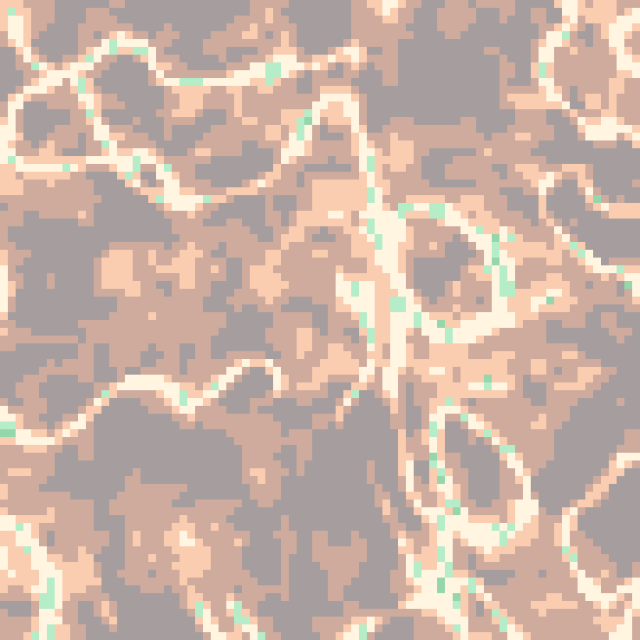
Give the GLSL for this texture, as a three.js fragment shader.

```glsl
// Coarse mosaic of square cells: a patchy height field in grey, rose and peach,
// crossed by thin broken cream ridges flecked with mint. Ridges are the contours
// of smooth noise; each cell is coloured by the height at its centre.

varying vec2 vUv;

const float CELLS = 82.0;
const float NOISE_SD = 0.2145; // standard deviation of valueNoise

const vec3 GREY = vec3(0.65, 0.62, 0.62);
const vec3 ROSE = vec3(0.81, 0.67, 0.62);
const vec3 PEACH = vec3(0.98, 0.80, 0.69);
const vec3 CREAM = vec3(1.00, 0.96, 0.88);
const vec3 MINT = vec3(0.71, 0.93, 0.79);
const vec3 DEEP_MINT = vec3(0.59, 0.84, 0.67);

// Heights at which each colour begins
const float ROSE_LEVEL = -0.12;
const float PEACH_LEVEL = 1.08;
const float CREAM_LEVEL = 2.05;

float hash(vec2 p) {
  vec3 q = fract(vec3(p.xyx) * 0.1031);
  q += dot(q, q.yzx + 33.33);
  return fract((q.x + q.y) * q.z);
}

float valueNoise(vec2 p) {
  vec2 i = floor(p);
  vec2 f = fract(p);
  f = f * f * (3.0 - 2.0 * f);
  float low = mix(hash(i), hash(i + vec2(1.0, 0.0)), f.x);
  float high = mix(hash(i + vec2(0.0, 1.0)), hash(i + vec2(1.0, 1.0)), f.x);
  return mix(low, high, f.y);
}

// Noise with zero mean and unit spread
float unitNoise(vec2 p) {
  return (valueNoise(p) - 0.5) / NOISE_SD;
}

vec2 rotate(vec2 p, float angle) {
  float c = cos(angle);
  float s = sin(angle);
  return vec2(c * p.x - s * p.y, s * p.x + c * p.y);
}

// Approximate distance in canvas units to the middle contour of a noise
float contourDistance(vec2 p, vec2 scale, float angle, float seed) {
  float e = 0.004;
  vec2 origin = vec2(seed);
  float n = valueNoise(rotate(p, angle) * scale + origin);
  float nx = valueNoise(rotate(p + vec2(e, 0.0), angle) * scale + origin);
  float ny = valueNoise(rotate(p + vec2(0.0, e), angle) * scale + origin);
  float slope = length(vec2(nx - n, ny - n)) / e;
  return abs(n - 0.5) / max(slope, 0.03 * scale.x);
}

// Sharp crest on a wider, lower shoulder
float ridge(float d) {
  float crest = d / 0.0105;
  float shoulder = d / 0.024;
  return 2.7 * exp(-crest * crest) + 0.5 * exp(-shoulder * shoulder);
}

float ground(vec2 p) {
  return 0.62 * unitNoise(p * vec2(10.0, 7.0) + 11.0)
       + 0.55 * unitNoise(rotate(p, 0.4) * 18.0 + 47.0)
       + 0.50 * unitNoise(p * 38.0 + 83.0);
}

float height(vec2 p) {
  // Small warp makes the ridges crooked
  vec2 warp = vec2(valueNoise(p * 10.0 + 5.0), valueNoise(p * 10.0 + 61.0)) - 0.5;
  vec2 q = p + 0.03 * warp;

  // Long upright ridges everywhere, short ones only in busy regions
  float busy = smoothstep(0.35, 0.55, valueNoise(p * 4.5 + 29.0) + 0.2 * (p.x - 0.5));
  float unbroken = smoothstep(0.15, 0.35, valueNoise(p * 7.0 + 71.0));
  float longRidge = ridge(contourDistance(q, vec2(4.6, 1.9), 0.1, 19.0)) * unbroken;
  float shortRidge = ridge(contourDistance(q, vec2(9.0, 6.0), -0.5, 37.0)) * busy;

  return ground(p) + 0.3 * (busy - 0.5) + max(longRidge, shortRidge);
}

vec3 cellColour(vec2 cell) {
  float h = height((cell + 0.5) / CELLS);
  vec3 colour = mix(GREY, ROSE, step(ROSE_LEVEL, h));
  colour = mix(colour, PEACH, step(PEACH_LEVEL, h));

  // Mint flecks, often two cells tall, replace part of the cream
  float fleck = step(0.8, hash(floor(cell * vec2(1.0, 0.5)) + 131.0));
  vec3 mint = mix(MINT, DEEP_MINT, step(0.85, hash(cell + 211.0)));
  return mix(colour, mix(CREAM, mint, fleck), step(CREAM_LEVEL, h));
}

void main() {
  // Blend the four nearest cells over a narrow seam to smooth the edges
  vec2 grid = vUv * CELLS - 0.5;
  vec2 cell = floor(grid);
  vec2 seam = smoothstep(0.43, 0.57, fract(grid));
  vec3 lower = mix(cellColour(cell), cellColour(cell + vec2(1.0, 0.0)), seam.x);
  vec3 upper = mix(cellColour(cell + vec2(0.0, 1.0)), cellColour(cell + 1.0), seam.x);
  gl_FragColor = vec4(mix(lower, upper, seam.y), 1.0);
}
```
